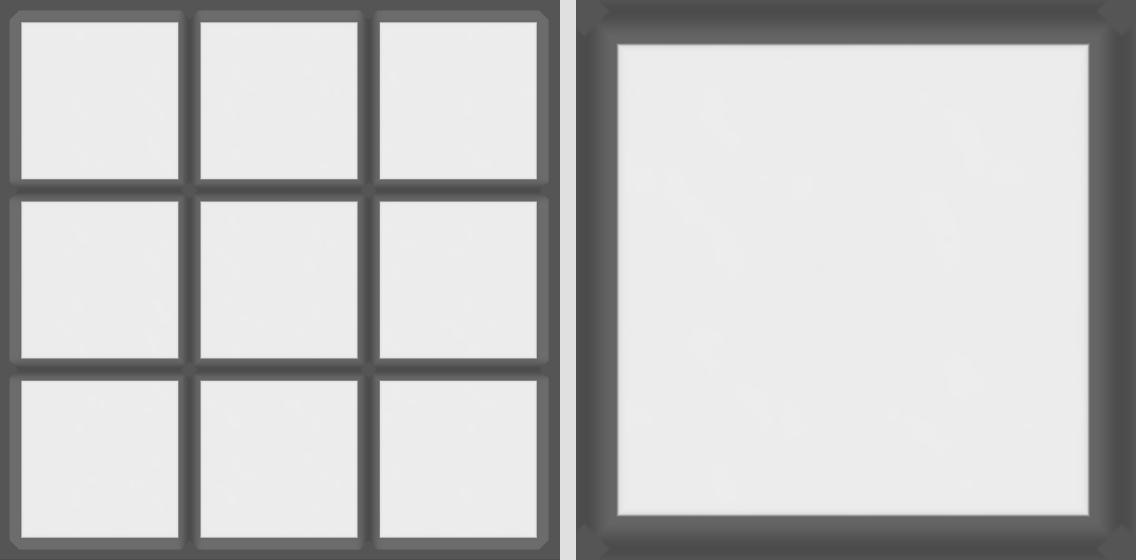
Left: the whole. Right: its middle third, enlarged.
Give the GLSL for this pattern, as a Shadertoy shader.

```glsl
// Three by three grid of pale square panes in grey chamfered frames with shaded joints.

const float PITCH = 0.32;
const float PANE_HALF = 0.1402;
const float CHAMFER = 0.017;
const float SOFTNESS = 0.0011;
const vec2 GRID_CENTER = vec2(0.4983, 0.5);

const vec3 BACKGROUND = vec3(0.335);
const vec3 FRAME = vec3(0.425);
const vec3 JOINT = vec3(0.295);
const vec3 PANE = vec3(0.926);
const vec3 PANE_RIM = vec3(0.82);

float boxDistance(vec2 p, float halfSize) {
    vec2 d = abs(p) - halfSize;
    return max(d.x, d.y);
}

float chamferedBoxDistance(vec2 p, float halfSize, float cut) {
    vec2 a = abs(p);
    float corner = (a.x + a.y - 2.0 * halfSize + cut) * 0.70711;
    return max(boxDistance(p, halfSize), corner);
}

float coverage(float dist, float softness) {
    return 1.0 - smoothstep(-softness, softness, dist);
}

// Darkness that falls off on both sides of the inner joints
float jointShade(vec2 p, float width) {
    vec2 d = (abs(p) - 0.5 * PITCH) / width;
    vec2 shade = exp(-d * d);
    return max(shade.x, shade.y);
}

// Faint cloudy variation from layered sines
float mottling(vec2 p) {
    float sum = 0.0;
    float amplitude = 0.5;
    for (int i = 0; i < 3; i++) {
        sum += amplitude * sin(p.x + 1.7 * sin(p.y)) * sin(p.y + 1.3 * sin(p.x));
        p = mat2(1.6, 1.2, -1.2, 1.6) * p + 2.3;
        amplitude *= 0.5;
    }
    return sum;
}

void mainImage(out vec4 fragColor, in vec2 fragCoord) {
    vec2 uv = fragCoord / iResolution.xy;
    vec2 p = uv - GRID_CENTER;
    vec2 cell = clamp(floor(p / PITCH + 0.5), -1.0, 1.0);
    vec2 local = p - cell * PITCH;
    float softness = max(SOFTNESS, 0.7 / iResolution.y);

    // Frames touch their neighbours; cut corners leave small diamonds
    float frameDist = chamferedBoxDistance(local, 0.5 * PITCH + softness, CHAMFER);
    vec3 frame = mix(FRAME, JOINT, jointShade(p, 0.0125));
    vec3 color = mix(BACKGROUND, frame, coverage(frameDist, softness));

    // Thin contact shadow around each pane
    float paneDist = boxDistance(local, PANE_HALF);
    color *= 1.0 - 0.07 * exp(-max(paneDist, 0.0) / 0.002);

    // Pane with a soft grey rim
    float rim = exp(min(paneDist, 0.0) / 0.0016);
    vec3 pane = mix(PANE, PANE_RIM, rim) + 0.003 * mottling(uv * 45.0);
    color = mix(color, pane, coverage(paneDist, softness));

    // Dark hairline along the bottom edge
    color *= 1.0 - 0.12 * coverage(uv.y - 0.0015, softness);

    fragColor = vec4(color, 1.0);
}
```
